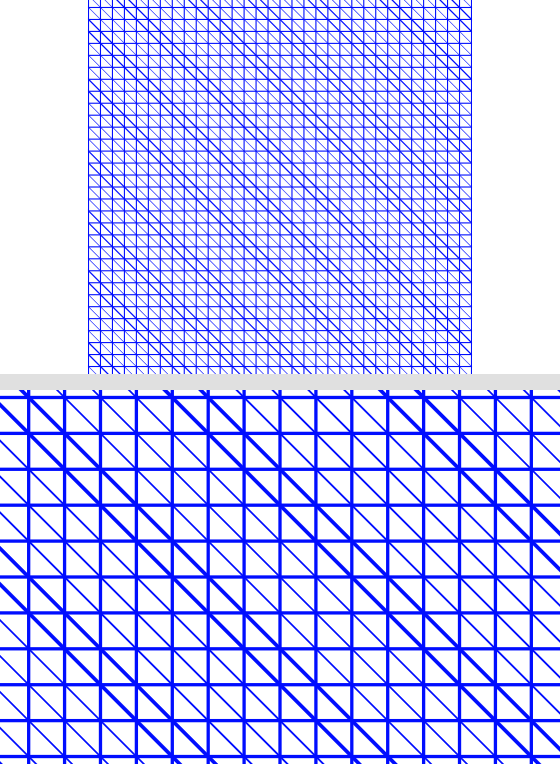
Top: the whole. Bottom: its middle third, enlarged.
This pattern is drawn by a Shadertoy shader. Its source:

```glsl
// Box-filtered coverage of a line at signed distance d
float stroke(float d, float halfWidth, float px) {
    float upper = clamp(d + 0.5 * px, -halfWidth, halfWidth);
    float lower = clamp(d - 0.5 * px, -halfWidth, halfWidth);
    return (upper - lower) / px;
}

float fromNearestInteger(float x) {
    return x - round(x);
}

void mainImage(out vec4 fragColor, in vec2 fragCoord) {
    // One unit is one grid cell, with a grid crossing at the centre
    float px = 31.25 / iResolution.y;
    vec2 p = (fragCoord - 0.5 * iResolution.xy) * px;

    // Square grid
    float column = stroke(fromNearestInteger(p.x), 0.046, px);
    float row = stroke(fromNearestInteger(p.y), 0.046, px);

    // Falling diagonals, heavy in groups that recur every 16/3 lines
    float diagonal = p.x + p.y;
    float beat = fromNearestInteger((round(diagonal) + 2.5) * 3.0 / 16.0);
    float halfWidth = abs(beat) < 0.2 ? 0.052 : 0.025;
    float slant = stroke(fromNearestInteger(diagonal) * 0.7071, halfWidth, px);

    // Band 32 cells wide, closed by its outer columns
    float inside = clamp((16.046 - abs(p.x)) / px + 0.5, 0.0, 1.0);
    float ink = inside * (1.0 - (1.0 - column) * (1.0 - row) * (1.0 - slant));

    fragColor = vec4(mix(vec3(1.0), vec3(0.0, 0.05, 1.0), ink), 1.0);
}
```
